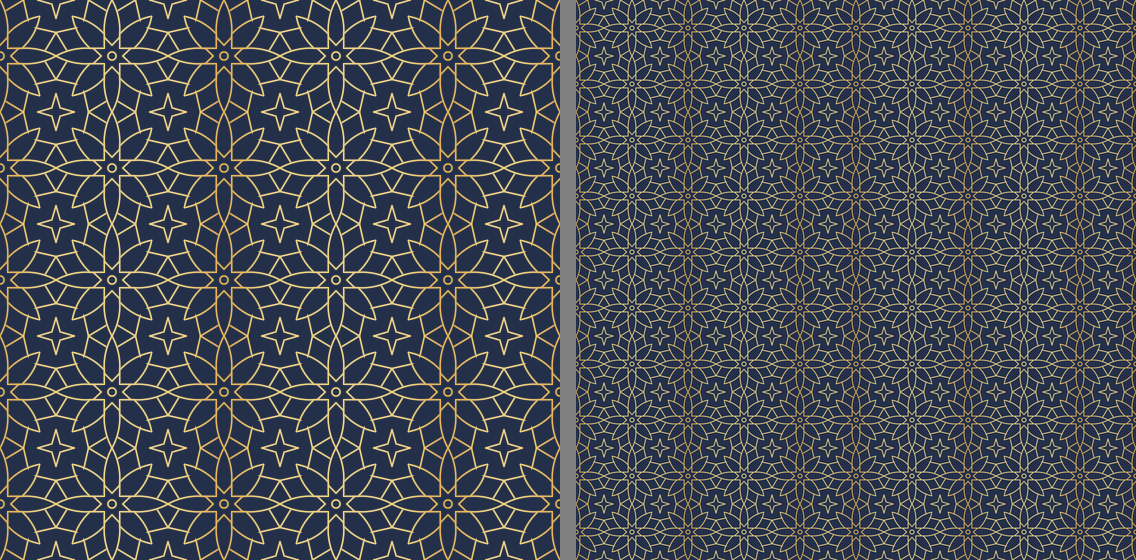
Left: one tile. Right: repeated 2 by 2.
This pattern is drawn by a Shadertoy shader. Its source:

```glsl
#define REPEATS 5.0
#define LINE_WIDTH 0.0145
#define RING_RADIUS 0.036
#define NAVY vec3(0.14, 0.19, 0.29)
#define PALE_GOLD vec3(0.965, 0.855, 0.54)
#define DEEP_GOLD vec3(0.92, 0.72, 0.35)

float segmentDist(vec2 p, vec2 a, vec2 b) {
    vec2 ap = p - a, ab = b - a;
    return length(ap - ab * clamp(dot(ap, ab) / dot(ab, ab), 0.0, 1.0));
}

// Circular arc from a to b, rising by sagitta to the left of the chord
float arcDist(vec2 p, vec2 a, vec2 b, float sagitta) {
    float halfChord = 0.5 * length(b - a);
    vec2 along = normalize(b - a);
    float radius = (halfChord * halfChord + sagitta * sagitta) / (2.0 * sagitta);
    float drop = radius - sagitta;
    vec2 q = p - 0.5 * (a + b);
    q = vec2(abs(dot(q, along)), dot(q, vec2(-along.y, along.x)) + drop);
    return q.x * drop < q.y * halfChord ? abs(length(q) - radius)
                                        : length(q - vec2(halfChord, drop));
}

// Distance to the line work, with a flower at the cell centre
float latticeDist(vec2 cell) {
    // Eightfold symmetry
    vec2 p = abs(cell);
    if (p.y > p.x) p = p.yx;

    float d = abs(length(p) - RING_RADIUS);

    // Axis petal: pointed base and long side
    vec2 shoulder = vec2(0.165, 0.066);
    d = min(d, segmentDist(p, vec2(0.096, 0.0), shoulder));
    d = min(d, arcDist(p, shoulder, vec2(0.5, 0.0), 0.027));

    // Diagonal petal: straight base and curved side
    vec2 bend = vec2(0.196, 0.069);
    d = min(d, segmentDist(p, vec2(0.069), bend));
    d = min(d, arcDist(p, vec2(0.354), bend, 0.027));

    // Struts between neighbouring flowers
    vec2 apex = vec2(0.5, 0.21);
    d = min(d, segmentDist(p, apex, vec2(0.402, 0.047)));
    d = min(d, segmentDist(p, apex, vec2(0.315, 0.252)));

    // Four-pointed star at the cell corner
    return min(d, segmentDist(p, vec2(0.5, 0.336), vec2(0.463)));
}

// Deeper gold around alternate flower columns, wrapping at the edges
vec3 goldAt(float x) {
    float d = 1.0;
    for (int i = 0; i < 3; i++) {
        float offset = x - 2.0 * float(i) / REPEATS;
        d = min(d, abs(fract(offset + 0.5) - 0.5));
    }
    return mix(DEEP_GOLD, PALE_GOLD, smoothstep(0.005, 0.085, d));
}

void mainImage(out vec4 fragColor, in vec2 fragCoord) {
    vec2 uv = fragCoord / iResolution.xy;
    vec2 cell = fract(uv * REPEATS + vec2(0.5, 0.0)) - 0.5;

    float pixel = REPEATS / iResolution.y;
    float edge = latticeDist(cell) - 0.5 * LINE_WIDTH;
    float ink = 1.0 - smoothstep(-0.7 * pixel, 0.7 * pixel, edge);

    fragColor = vec4(mix(NAVY, goldAt(uv.x), ink), 1.0);
}
```
